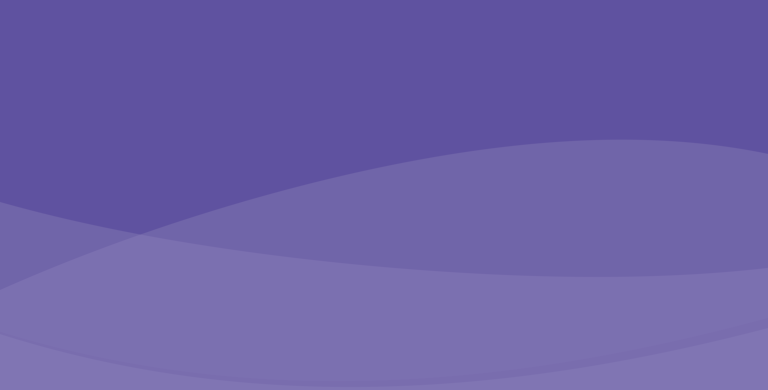
Reproduce this background procedurally as a WebGL 2 fragment shader.

```glsl
#version 300 es
precision highp float;
// Draws overlapping translucent lavender waves on a flat violet background.

uniform vec2 u_resolution;
out vec4 outColor;

const vec3 VIOLET = vec3(0.373, 0.322, 0.627);
const vec3 VEIL = vec3(0.440, 0.395, 0.662);
const vec3 OVERLAP = vec3(0.483, 0.438, 0.692);
const vec3 BAND = vec3(0.475, 0.427, 0.682);
const vec3 FLOOR_TINT = vec3(0.501, 0.459, 0.702);

// Quartic height profile: a base height plus four rising powers of x.
float profile(float x, float base, vec4 k) {
    return base + x * (k.x + x * (k.y + x * (k.z + x * k.w)));
}

// Shallow bowl around its lowest point, with a slight lean.
float bowl(float x, vec2 lowest, float curvature, float lean) {
    float d = x - lowest.x;
    return lowest.y + d * d * (curvature + lean * d);
}

// Smooth coverage of the area under a curve.
float below(float y, float height, float softness) {
    return 1.0 - smoothstep(-softness, softness, y - height);
}

void main() {
    vec2 uv = gl_FragCoord.xy / u_resolution;
    float softness = 0.8 / u_resolution.y;

    // Curve heights, as fractions of the canvas height
    float crest = profile(uv.x, 0.2564, vec4(0.877, -0.598, 0.370, -0.300));
    float trough = profile(uv.x, 0.4821, vec4(-0.556, 0.627, -0.490, 0.250));
    float basin = bowl(uv.x, vec2(0.456, 0.0077), 0.588, -0.142);
    float rim = basin + 0.006 + 0.020 * uv.x;

    float inCrest = below(uv.y, crest, softness);
    float inTrough = below(uv.y, trough, softness);

    // Two large veils and their overlap
    vec3 color = mix(VIOLET, VEIL, max(inCrest, inTrough));
    color = mix(color, OVERLAP, inCrest * inTrough);

    // Faint band and lighter basin at the bottom
    color = mix(color, BAND, below(uv.y, rim, softness));
    color = mix(color, FLOOR_TINT, below(uv.y, basin, softness));

    outColor = vec4(color, 1.0);
}
```
